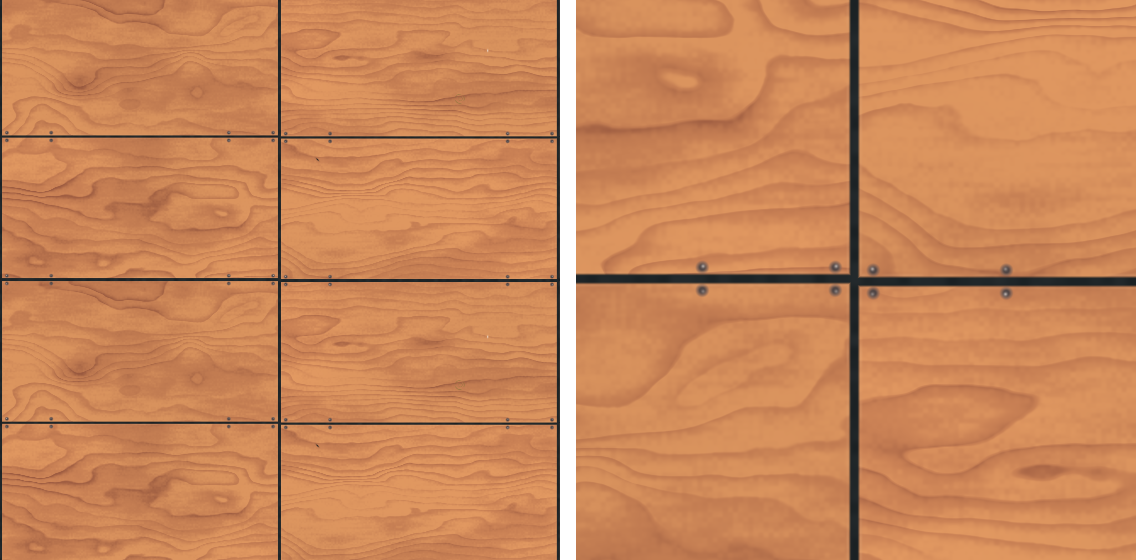
Left: the whole. Right: its middle third, enlarged.
Give the GLSL for this texture, as a three.js fragment shader.

```glsl
varying vec2 vUv;

float hash(vec2 p) {
  vec3 q = fract(p.xyx * 0.1031);
  q += dot(q, q.yzx + 33.33);
  return fract((q.x + q.y) * q.z);
}

float noise(vec2 p) {
  vec2 i = floor(p), f = fract(p);
  f = f * f * f * (f * (f * 6.0 - 15.0) + 10.0);
  return mix(mix(hash(i), hash(i + vec2(1.0, 0.0)), f.x),
             mix(hash(i + vec2(0.0, 1.0)), hash(i + 1.0), f.x), f.y);
}

float fbm(vec2 p) {
  float sum = 0.0, amp = 0.5;
  for (int i = 0; i < 4; i++) {
    sum += amp * noise(p);
    p = p * 2.03 + 17.3;
    amp *= 0.5;
  }
  return sum;
}

// Soft elliptical spot, 1 at its centre
float spot(vec2 p, vec2 radius) {
  p /= radius;
  return exp(-dot(p, p));
}

// Filled shape from a distance
float fill(float d) {
  return 1.0 - smoothstep(-0.001, 0.001, d);
}

vec3 woodColor(vec2 p, vec2 kind) {
  vec2 s = p + kind * vec2(7.3, 11.7) + 3.1;
  float knot = (1.0 - kind.x) * (1.0 - kind.y) * spot(p - vec2(0.14, 0.09), vec2(0.045, 0.026));

  // Growth rings: contours of a stretched, warped height field
  vec2 q = s * mix(vec2(4.6, 13.0), vec2(5.2, 15.0), kind.x);
  q += 0.7 * vec2(noise(s * vec2(8.0, 17.0)), noise(s * vec2(9.0, 14.0) + 40.0));
  float height = mix(5.2, 3.6, kind.x) * noise(q) + 1.5 * noise(q * 2.1 + 9.0);
  height += p.y * mix(32.0, 62.0, kind.x) + 3.0 * knot;
  height += 0.5 * noise(s * vec2(24.0, 45.0)) + 0.14 * noise(s * vec2(70.0, 130.0));
  float ring = fract(height);
  float late = pow(ring, 2.6) * (1.0 - smoothstep(0.86, 1.0, ring));
  float strength = 0.3 + 0.75 * hash(vec2(floor(height), kind.x + 2.0 * kind.y));
  strength *= 0.45 + 0.9 * noise(s * vec2(6.0, 19.0) + 70.0);

  // Broad stain, fibres and speckle
  float stain = smoothstep(0.3, 0.75, fbm(s * vec2(6.0, 17.0) + 25.0));
  float fibre = noise(s * vec2(45.0, 260.0)) - 0.5;
  float speckle = noise(s * 330.0) - 0.5;
  float tone = 0.02 + 0.85 * late * strength + 0.38 * stain;
  tone += 0.13 * fibre + 0.13 * speckle + 0.14 * smoothstep(0.13, 0.26, p.y);

  // Dark knot and resin streak
  tone += knot * (0.25 + 0.6 * fbm(s * vec2(32.0, 50.0)));
  tone += (1.0 - kind.x) * (1.0 - kind.y) * 0.3 * spot(p - vec2(0.226, 0.082), vec2(0.017, 0.014));
  tone += kind.x * (1.0 - kind.y) * 0.45 * spot(p - vec2(0.265, 0.143), vec2(0.035, 0.009));

  vec3 wood = mix(vec3(0.865, 0.585, 0.372), vec3(0.775, 0.495, 0.325), smoothstep(0.0, 0.5, tone));
  wood = mix(wood, vec3(0.61, 0.355, 0.25), smoothstep(0.42, 1.25, tone));
  return wood * (0.98 + 0.05 * noise(s * vec2(5.0, 4.0)));
}

void main() {
  // Two columns, with four rows cut by the canvas edges
  vec2 size = vec2(0.498, 0.2555);
  vec2 grid = vec2(vUv.x - 0.001, vUv.y - 0.2452) / size;
  grid.y += 0.0065 * mod(floor(grid.x), 2.0);
  vec2 cell = floor(grid);
  vec2 kind = mod(cell, 2.0);
  vec2 p = fract(grid) * size;
  vec2 edge = min(p, size - p);
  vec3 color = woodColor(p, kind);

  // Small marks on the right-hand panels
  float upper = kind.x * (1.0 - kind.y);
  vec2 m = p - vec2(0.322, 0.069);
  float stamp = fill(abs(length(m) - 0.008) - 0.0006);
  stamp = max(stamp, fill(abs(length(m - vec2(0.001, 0.0)) - 0.0035) - 0.0004));
  stamp *= smoothstep(0.2, 0.7, noise(p * 190.0));
  color = mix(color, vec3(0.48, 0.45, 0.2), 0.6 * stamp * upper);
  color = mix(color, vec3(0.93, 0.84, 0.76), upper * spot(p - vec2(0.372, 0.155), vec2(0.0012, 0.0024)));
  vec2 chip = p - vec2(0.068, 0.216);
  chip = vec2(chip.x - chip.y, chip.x + chip.y) * 0.707;
  color = mix(color, vec3(0.2, 0.16, 0.14), kind.x * kind.y * spot(chip, vec2(0.0033, 0.0012)));

  // Mirrored screws along the horizontal joints
  vec2 screw = vec2(edge.x - (edge.x < 0.05 ? 0.0113 : 0.0905), edge.y - 0.0068);
  float d = length(screw);
  float shine = hash(cell * 7.0 + floor(p / size * vec2(8.0, 2.0)) + 5.0);
  color = mix(color, vec3(0.5, 0.38, 0.33), 0.8 * fill(d - 0.0036));
  color = mix(color, vec3(0.26, 0.24, 0.25), 0.85 * fill(d - 0.0022));
  color = mix(color, vec3(0.78, 0.74, 0.72), (0.25 + 0.65 * shine * shine)
    * spot(screw - vec2(-0.0005, 0.0007), vec2(0.0011)));

  // Pale worn rims and dark open joints
  float middle = 1.0 - step(0.5, abs(floor(grid.y + 0.5) - 1.0));
  float joint = min(edge.x - 0.0027, edge.y - mix(0.0019, 0.0027, middle));
  float rim = fill(abs(joint - 0.0012) - 0.0005) * noise(vUv * 90.0);
  color = mix(color, vec3(0.88, 0.66, 0.48), 0.4 * rim);
  vec3 gap = vec3(0.1, 0.125, 0.135) + 0.04 * noise(vUv * 140.0);
  color = mix(color, gap, fill(joint));

  gl_FragColor = vec4(color, 1.0);
}
```
